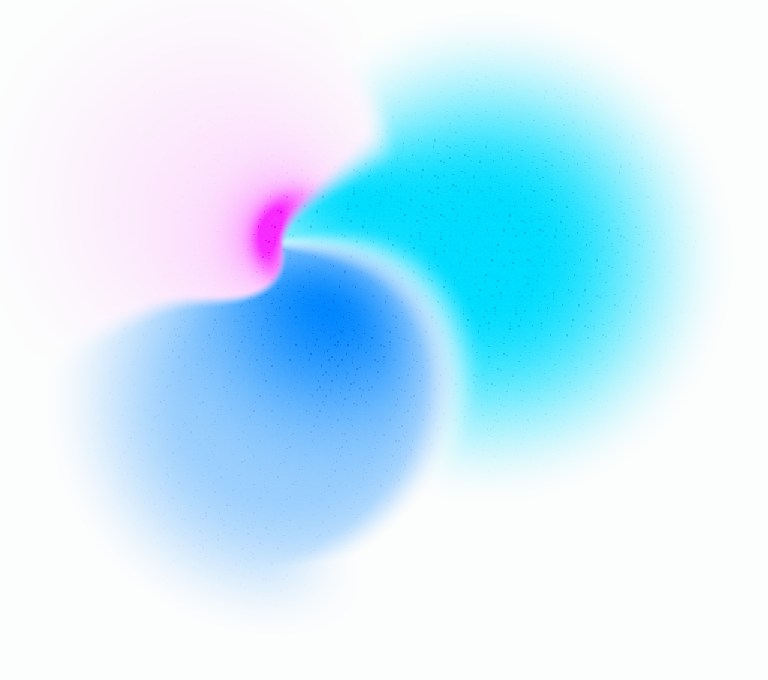
A Shadertoy shader for this background:

```glsl
// Soft pinwheel of blue, cyan and magenta glows on white, with fine speckle.

#define PAPER   vec3(0.99, 0.992, 0.992)
#define BLUE    vec3(0.0, 0.53, 1.0)
#define CYAN    vec3(0.0, 0.87, 1.0)
#define MAGENTA vec3(0.98, 0.17, 1.0)
#define HUB     vec2(0.415, 0.641)
#define GRAIN_CELLS 454.0
#define GRAIN_DEPTH 0.16

const float PI = 3.14159265;

float hash(vec2 p) {
    return fract(sin(dot(p, vec2(127.1, 311.7))) * 43758.5453);
}

// Gaussian falloff, 1 at the origin
float bell(vec2 v) { return exp(-dot(v, v)); }
float bell(float x) { return exp(-x * x); }

// Round glow: solid up to the inner radius, gone at the outer one
float disc(vec2 p, vec2 centre, float inner, float outer) {
    return 1.0 - smoothstep(inner, outer, length(p - centre));
}

// Wraps an angle to -PI..PI
float wrapAngle(float a) {
    return mod(a + PI, 2.0 * PI) - PI;
}

// Lays a translucent ink over a colour
vec3 tint(vec3 base, vec3 ink, float amount) {
    return base * mix(vec3(1.0), ink, amount);
}

void mainImage(out vec4 fragColor, in vec2 fragCoord) {
    vec2 p = fragCoord / iResolution.y;
    vec2 fromHub = p - HUB;
    float r = length(fromHub);
    float angle = atan(fromHub.y, fromHub.x);

    // Curved sector borders: angles that bend with the radius
    float blueCyan = radians(-3.0 - min(358.0 * r * r, 80.0));
    float cyanPink = radians(43.0 + 47.0 * exp(-r / 0.059)
                             + 28.0 * smoothstep(0.19, 0.31, r));
    float pinkBlue = radians(206.0 + 70.0 * bell(r / 0.103));

    // Pink sector, crisp against blue and softer against cyan
    float turn = wrapAngle(angle - 0.5 * (cyanPink + pinkBlue));
    float pinkDist = r * (0.5 * (pinkBlue - cyanPink) - abs(turn));
    float pinkSoft = 0.006 + r * mix(0.15, 0.06, smoothstep(-1.0, 1.0, turn));
    float pinkSide = smoothstep(-pinkSoft, pinkSoft, pinkDist);

    // Blue and cyan sectors, with a pale band between them
    float bandDist = r * wrapAngle(angle - blueCyan);
    float bandSoft = 0.012 + 0.2 * r;
    float cyanSide = smoothstep(-0.6 * bandSoft, 1.2 * bandSoft, bandDist);
    float blueSide = smoothstep(-0.6 * bandSoft, 0.9 * bandSoft, -bandDist);

    // Blue: wide disc with a deep core
    float blueAmount = 0.36 + 0.64 * bell((p - vec2(0.488, 0.556)) / 0.165);
    blueAmount *= disc(p, vec2(0.418, 0.413), 0.14, 0.36);
    blueAmount *= blueSide * (1.0 - pinkSide);

    // Cyan: wide disc joined to a stretched core near the hub
    float cyanDisc = disc(p, vec2(0.718, 0.622), 0.06, 0.37);
    float cyanCore = bell((p - vec2(0.55, 0.70)) / vec2(0.18, 0.075));
    float cyanAmount = 1.0 - (1.0 - cyanDisc) * (1.0 - cyanCore);
    cyanAmount *= cyanSide * (1.0 - pinkSide);

    // Magenta: hot arc around the hub over a faint wash
    vec2 fromArc = p - vec2(0.462, 0.641);
    float arcDist = length(fromArc) - 0.069;
    float arcTurn = wrapAngle(atan(fromArc.y, fromArc.x) - radians(162.0));
    float arc = (0.8 * bell(arcDist / 0.022) + 0.28 * bell(arcDist / 0.055))
              * bell(arcTurn / radians(54.0));
    float wash = (0.075 + 0.12 * bell(r / 0.16))
               * disc(p, vec2(0.315, 0.707), 0.08, 0.38);
    float pinkAmount = min(arc + wash, 1.0) * pinkSide;

    // Blend the inks on paper
    vec3 colour = tint(PAPER, CYAN, cyanAmount);
    colour = tint(colour, BLUE, blueAmount);
    colour = tint(colour, MAGENTA, pinkAmount);

    // Sparse dark speckle plus fine grain, stronger where ink is dense
    float ink = min(cyanAmount + blueAmount + pinkAmount, 1.0);
    float noise = hash(floor(p * GRAIN_CELLS));
    float speck = smoothstep(0.93, 1.0, noise) + 0.15 * (noise - 0.5);
    colour -= GRAIN_DEPTH * ink * speck * vec3(0.5, 1.0, 0.35);

    fragColor = vec4(clamp(colour, 0.0, 1.0), 1.0);
}
```
